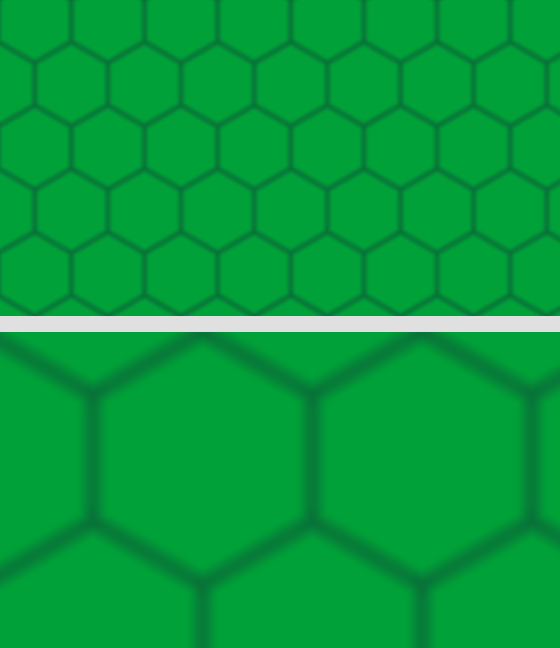
Top, the full canvas; bottom, a detail of the centre.
Give the GLSL for this pattern, as a Shadertoy shader.

```glsl
const float CELLS_PER_HEIGHT = 4.32;
const vec2 GRID_ORIGIN = vec2(3.475, 2.305);
const float SEAM_REACH = 0.08;
const vec3 FIELD_GREEN = vec3(0.0, 0.63, 0.22);
const vec3 JOINT_GREEN = vec3(0.03, 0.45, 0.22);

// Offset from the nearest centre of a pointy-top hexagon grid, cell width 1
vec2 hexLocal(vec2 p) {
    vec2 period = vec2(1.0, sqrt(3.0));
    vec2 a = mod(p + 0.5 * period, period) - 0.5 * period;
    vec2 b = mod(p, period) - 0.5 * period;
    return dot(a, a) < dot(b, b) ? a : b;
}

// Distances to the nearest and second nearest sides of the cell
vec2 sideDistances(vec2 local) {
    vec2 q = abs(local);
    vec2 slope = vec2(0.5, 0.5 * sqrt(3.0));
    float upright = 0.5 - q.x;
    float slanted = 0.5 - dot(q, slope);
    float mirrored = 0.5 - dot(q, vec2(-slope.x, slope.y));
    return vec2(min(upright, slanted), min(max(upright, slanted), mirrored));
}

// Soft seam shade, strongest on the line itself
float seamShade(float dist, float reach) {
    return 1.0 - smoothstep(0.0, reach, dist);
}

void mainImage(out vec4 fragColor, in vec2 fragCoord) {
    vec2 p = fragCoord / iResolution.y * CELLS_PER_HEIGHT - GRID_ORIGIN;
    vec2 sides = sideDistances(hexLocal(p));

    // The second side deepens the joints where seams meet
    float shade = 0.8 * seamShade(sides.x, SEAM_REACH)
                + 0.2 * seamShade(sides.y, SEAM_REACH);

    fragColor = vec4(mix(FIELD_GREEN, JOINT_GREEN, shade), 1.0);
}
```
